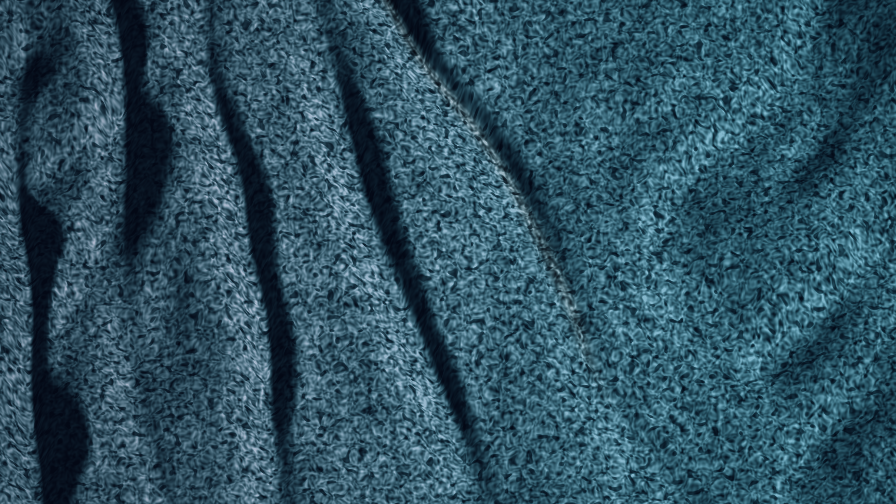
A Shadertoy shader for this texture:

```glsl
// Rumpled blue terry cloth under low light from the left.
// Long folds and noise creases form a height field, lit by its slope and by
// marched shadows; gradient noise adds the looped pile and its dark pits.

#define FOLD_HEIGHT 0.032
#define CREASE_HEIGHT 0.025
#define LIGHT_DIR vec2(-0.94, 0.34)
#define LIGHT_RISE 0.6
#define SHADOW_RISE 0.38
#define EXPOSURE 0.34
#define AMBIENT 0.17
#define PILE_SCALE 80.0
#define PILE_CONTRAST 1.2
#define PIT_DEPTH 0.6

const int SEAM_FOLD = 4;

vec2 hashGradient(vec2 cell) {
    vec3 k = fract(cell.xyx * vec3(0.1031, 0.1030, 0.0973));
    k += dot(k, k.yzx + 33.33);
    float angle = 6.2832 * fract((k.x + k.y) * k.z);
    return vec2(cos(angle), sin(angle));
}

float gradientNoise(vec2 p) {
    vec2 i = floor(p), f = fract(p);
    vec2 s = f * f * f * (f * (f * 6.0 - 15.0) + 10.0);
    vec2 e = vec2(0.0, 1.0);
    float a = dot(hashGradient(i), f);
    float b = dot(hashGradient(i + e.yx), f - e.yx);
    float c = dot(hashGradient(i + e.xy), f - e.xy);
    float d = dot(hashGradient(i + e.yy), f - e.yy);
    return mix(mix(a, b, s.x), mix(c, d, s.x), s.y);
}

// Signed sideways distance to the crest of a long fold
float foldOffset(int index, vec2 p) {
    float i = float(index);
    float slant = 0.05 + 0.033 * i * i;
    float crest = 0.02 + 0.19 * i + slant * (1.0 - p.y);
    return p.x - crest - 0.013 * sin(7.0 * p.y + 2.4 * i);
}

vec2 warpCloth(vec2 p) {
    return p + vec2(0.05 * gradientNoise(p * 3.1 + 5.7), 0.0);
}

float clothHeight(vec2 p) {
    vec2 q = warpCloth(p);
    float height = 0.03 * gradientNoise(p * vec2(3.0, 2.2) + 9.4);

    // Long folds, steeper on the side away from the light
    for (int k = 0; k < 5; k++) {
        float i = float(k), d = foldOffset(k, q);
        float width = (0.031 + 0.004 * i) * (d > 0.0 ? 0.75 : 1.3);
        float phase = 4.0 * p.y - 0.15 - 0.91 * (i - 2.5) * (i - 2.5);
        float strength = 0.25 + 0.75 * smoothstep(-0.4, 0.7, sin(phase));
        height += FOLD_HEIGHT * strength * exp(-d * d / (width * width));
    }

    // Creases leaning the other way on both outer parts
    float left = smoothstep(0.5, 0.1, q.x - 0.2 * (1.0 - p.y));
    float right = smoothstep(0.12, 0.35, foldOffset(SEAM_FOLD, q));
    float n = gradientNoise(vec2((q.x - 0.6 * p.y) * 3.5, p.y * 1.3 + p.x * 0.9) + 2.3);
    float fade = smoothstep(-0.3, 0.25, gradientNoise(p * 3.3 + 17.2));
    height += CREASE_HEIGHT * (left + right) * fade * exp(-14.0 * n * n);
    return height;
}

// Fraction of light blocked by cloth standing toward the light
float castShadow(vec2 p, float height) {
    float block = 0.0;
    for (int k = 1; k <= 11; k++) {
        float reach = 0.011 * float(k);
        float above = clothHeight(p + LIGHT_DIR * reach) - height;
        block = max(block, above - reach * SHADOW_RISE);
    }
    return smoothstep(0.0, 0.011, block);
}

// Brightness factor of the looped pile
float pileTone(vec2 p) {
    vec2 q = p * PILE_SCALE;
    q += 0.6 * vec2(gradientNoise(q * 0.5), gradientNoise(q * 0.5 + 31.0));
    float loops = 0.75 * gradientNoise(q) + 0.75 * gradientNoise(q * 1.9 + 13.5);
    loops += 0.3 * gradientNoise(q * 0.23 + 4.1);
    float knit = sin(q.x * 5.2) * sin(q.y * 4.6);
    loops += 0.1 * knit * smoothstep(1.1, 1.6, p.x);
    float pits = smoothstep(0.18, 0.42, gradientNoise(q * vec2(0.75, 0.95) + 57.3));
    return max(1.04 + PILE_CONTRAST * loops, 0.2) * (1.0 - PIT_DEPTH * pits);
}

// Navy shadow to pale blue, from the green level
vec3 clothColour(float g) {
    return vec3(g * (0.319 + 0.706 * g), g, 0.05 + 1.045 * g);
}

void mainImage(out vec4 fragColor, in vec2 fragCoord) {
    vec2 p = fragCoord / iResolution.y;
    float height = clothHeight(p);

    // Light on the folds
    float slope = (height - clothHeight(p + LIGHT_DIR * 0.008)) / 0.008;
    float facing = max(LIGHT_RISE + slope, 0.0) / (LIGHT_RISE * sqrt(1.0 + slope * slope));
    float light = mix(AMBIENT, 1.0, facing * (1.0 - castShadow(p, height)));
    light = min(light, 1.2 + 0.25 * (light - 1.2));
    vec2 away = (p - vec2(1.05, 0.42)) * vec2(0.75, 0.85);
    light *= 1.08 - 0.5 * dot(away, away);

    // Pile, with thin strands along the seam
    float tone = EXPOSURE * light * pileTone(p + vec2(0.0, height));
    float d = foldOffset(SEAM_FOLD, warpCloth(p));
    float seam = exp(-d * d / 0.0002) * smoothstep(0.15, 0.4, p.y);
    tone *= 1.0 + 0.9 * seam * gradientNoise(vec2(d * 150.0, (p.x * 0.5 - p.y) * 45.0));

    // Greyer at the left, more teal at the right
    vec3 colour = clothColour(clamp(tone + 0.012, 0.03, 0.72));
    colour.r *= mix(1.15, 0.85, smoothstep(0.1, 1.6, p.x));
    colour = mix(colour, vec3(1.0, 0.96, 0.92) * colour.g, 0.3 * seam);
    fragColor = vec4(colour, 1.0);
}
```
